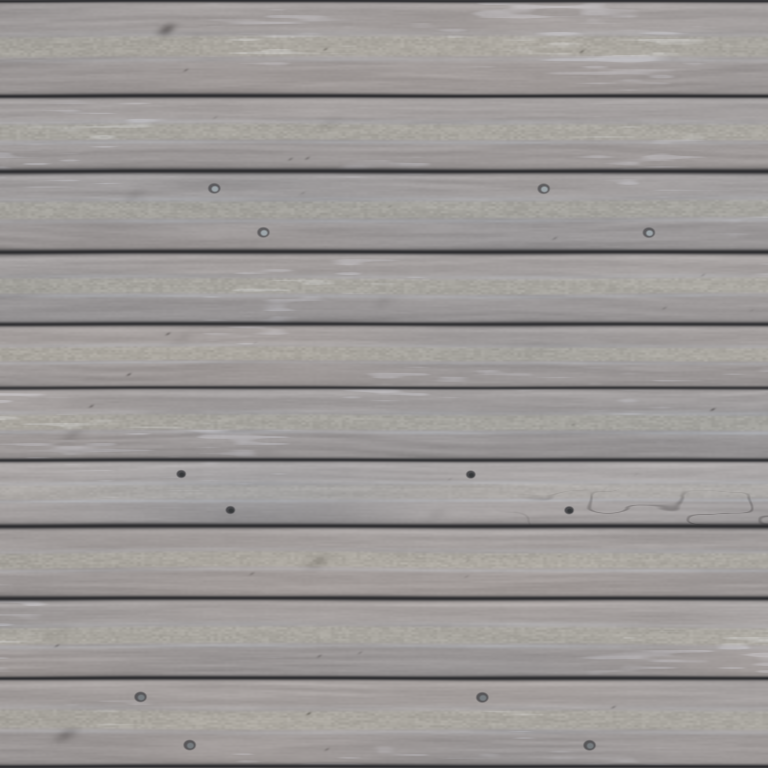
Reproduce this texture procedurally as a three.js fragment shader.

```glsl
// Ten weathered grey deck boards with dark seams, a gritty centre strip and screws.
varying vec2 vUv;

#define UPPER_WOOD vec3(0.628, 0.611, 0.609)
#define LOWER_WOOD vec3(0.608, 0.591, 0.590)
#define STRIP_WOOD vec3(0.650, 0.640, 0.615)
#define RIDGE_LIGHT vec3(0.665, 0.670, 0.685)
#define SEAM_DARK vec3(0.185, 0.185, 0.195)
#define SCREW_HEAD vec3(0.66, 0.70, 0.72)
#define SEAM_WIDTH 0.0031
#define SCREW_RADIUS 0.0072
#define GRAIN 0.060
#define BOARDS 10.0

float hash(vec2 p) {
  return fract(sin(dot(p, vec2(127.1, 311.7))) * 43758.5453);
}

float noise(vec2 p) {
  vec2 i = floor(p), f = fract(p);
  f = f * f * (3.0 - 2.0 * f);
  return mix(mix(hash(i), hash(i + vec2(1.0, 0.0)), f.x),
             mix(hash(i + vec2(0.0, 1.0)), hash(i + vec2(1.0, 1.0)), f.x), f.y);
}

// Soft disc: 1 inside radius r, 0 outside
float disc(float d, float r) {
  return 1.0 - smoothstep(r - 0.0016, r + 0.0016, d);
}

// Soft horizontal line across a board
float line(float t, float centre, float width) {
  float d = (t - centre) / width;
  return exp(-d * d);
}

// Seam position below the top: running sum of the uneven board heights
float seamY(float n) {
  vec4 k = vec4(1.0, 2.0, 3.0, 4.0);
  return 0.001
    + dot(vec4(0.124, 0.098, 0.105, 0.094), step(k, vec4(n)))
    + dot(vec4(0.083, 0.094, 0.086, 0.094), step(k + 4.0, vec4(n)))
    + dot(vec2(0.104, 0.115), step(k.xy + 8.0, vec2(n)));
}

// Two staggered rows of screws on every board that crosses a joist
vec3 addScrews(vec3 col, vec2 p, float board, float top, float height) {
  vec3 row = vec3(-1.0);               // first x, spacing, head brightness
  if (board == 2.0) row = vec3(0.279, 0.429, 0.98);
  if (board == 6.0) row = vec3(0.236, 0.377, 0.30);
  if (board == 9.0) row = vec3(0.183, 0.445, 0.72);
  if (row.x < 0.0) return col;
  float radius = SCREW_RADIUS * mix(0.75, 1.0, smoothstep(0.3, 0.7, row.z));
  for (int i = 0; i < 4; i++) {
    float lower = floor(float(i) / 2.0), second = mod(float(i), 2.0);
    vec2 c = vec2(row.x + 0.064 * lower + second * row.y * (1.0 + 0.17 * lower),
                  top + height * mix(0.215, 0.76, lower));
    vec2 d = (p - c) * vec2(0.92, 1.1);
    float rim = disc(length(d), radius);
    col = mix(col, SEAM_DARK * 1.3, rim * mix(0.95, 0.65, row.z));
    col = mix(col, SCREW_HEAD * row.z, disc(length(d - 0.0008), radius * 0.55) * 0.9);
  }
  return col;
}

void main() {
  vec2 p = vec2(vUv.x, 1.0 - vUv.y);   // y runs down from the top
  p.y += 0.0012 * (noise(vec2(p.x * 5.0, 3.0)) - 0.5);

  // Board index, and position t from 0 to 1 down the board
  float board = 0.0;
  for (int i = 1; i < 10; i++) board += step(seamY(float(i)), p.y);
  float top = seamY(board), height = seamY(board + 1.0) - top;
  float t = (p.y - top) / height;
  float seed = hash(vec2(board, 4.7));

  // Profile: smooth top, gritty strip between two pale ridges, darker bottom
  float wob = t + 0.03 * (noise(vec2(p.x * 3.0, board * 7.0)) - 0.5);
  float strip = smoothstep(0.34, 0.39, wob) * (1.0 - smoothstep(0.55, 0.60, wob));
  strip *= board == 6.0 ? 0.45 : 1.0;
  vec3 col = mix(UPPER_WOOD, LOWER_WOOD, smoothstep(0.54, 0.64, wob));
  col = mix(col, STRIP_WOOD, strip);
  float ridge = 0.55 * line(wob, 0.34, 0.035) + 0.75 * line(wob, 0.61, 0.028);
  col = mix(col, RIDGE_LIGHT, ridge * (0.4 + 0.6 * noise(vec2(p.x * 9.0, board))));

  // Tone drift between boards, pink to blue, and broad weathering
  float drift = noise(p * vec2(3.0, 9.0) + board * 5.0) - 0.5;
  col += vec3(0.012, 0.0, -0.010) * (seed - 0.5 + drift);
  col += 0.035 * drift + 0.018 * (seed - 0.5) + 0.012 * (p.x - 0.4);
  col += 0.03 * float(board == 6.0);

  // Long wavy grain, fine fibres, and grit on the strip
  float bend = 0.018 * noise(vec2(p.x * 4.0 + board * 3.1, t * 2.0));
  float grain = noise(vec2(p.x * 7.0 + board * 13.0, (p.y + bend) * 170.0));
  float fibre = noise(vec2(p.x * 40.0, p.y * 420.0));
  float grit = noise(p * vec2(210.0, 330.0));
  col += GRAIN * ((grain - 0.5) * (1.0 - 0.6 * strip) + 0.35 * (fibre - 0.5));
  col += GRAIN * (grit - 0.5) * (0.2 + 0.75 * strip);

  // Pale scuffs, mostly towards the right
  float scuff = noise(vec2(p.x * 22.0, p.y * 230.0)) * noise(p * vec2(6.0, 14.0) + 8.0);
  col += vec3(0.07, 0.075, 0.085) * smoothstep(0.55, 0.8, scuff + 0.08 * p.x);

  // Fine cracks in the palest board
  float crack = abs(noise(p * vec2(24.0, 65.0)) - 0.5);
  float cracked = float(board == 6.0) * smoothstep(0.62, 0.78, p.x) * smoothstep(0.4, 0.6, t);
  col -= 0.12 * cracked * (1.0 - smoothstep(0.0, 0.05, crack));

  // Smudges and pin-sized specks scattered along each board
  for (int i = 0; i < 4; i++) {
    vec2 id = vec2(board + 1.0, float(i) * 3.7);
    vec2 c = vec2(hash(id), top + height * mix(0.12, 0.88, hash(id + 9.3)));
    vec2 d = p - c;
    d.y += d.x * 0.35;
    float size = i == 0 ? 0.011 : 0.0026;
    float mark = exp(-dot(d * vec2(0.8, 1.4), d * vec2(0.8, 1.4)) / (size * size));
    col -= mark * mix(0.03, i == 0 ? 0.12 : 0.20, pow(hash(id + 2.1), 2.0));
  }
  vec2 knot = (p - vec2(0.217, 0.039)) * mat2(0.9, -0.4, 0.4, 0.9) / vec2(0.011, 0.006);
  col -= 0.20 * exp(-dot(knot, knot));

  col = addScrews(col, p, board, top, height);

  // Seams: soft dark core, shaded board bottom, faintly lit board top
  float seam = board + step(0.5, t);
  float d = abs(p.y - seamY(seam));
  float tight = 1.0 - 0.3 * exp(-pow(abs(seam - BOARDS * 0.5), 2.0));
  float width = SEAM_WIDTH * tight * mix(0.88, 1.12, hash(vec2(seam, 1.9)));
  width *= 0.9 + 0.25 * noise(vec2(p.x * 6.0, seam * 4.0));
  col *= 1.0 - 0.20 * step(0.5, t) * exp(-d / 0.005);
  col += 0.03 * step(t, 0.5) * line(d, 0.008, 0.003);
  col = mix(col, SEAM_DARK, exp(-d * d / (width * width)) * mix(0.65, 1.0, tight));

  gl_FragColor = vec4(clamp(col, 0.0, 1.0), 1.0);
}
```
